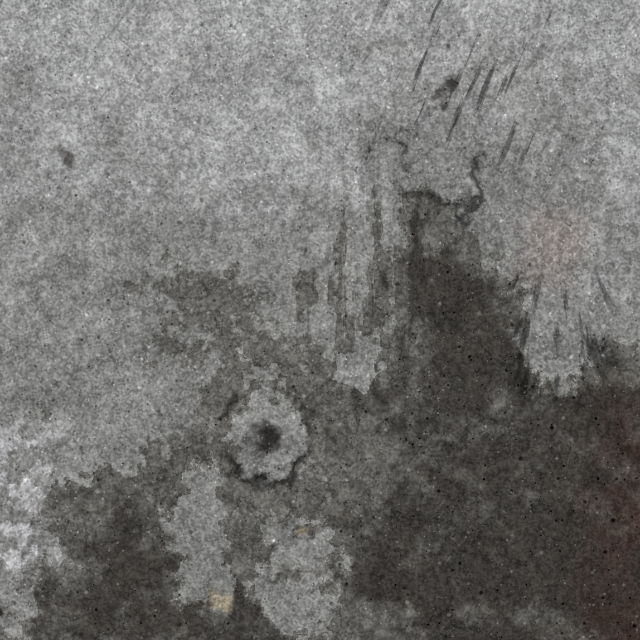
This texture is drawn by a Shadertoy shader. Its source:

```glsl
const vec3 PALE = vec3(0.620, 0.622, 0.622);
const vec3 MID = vec3(0.500, 0.500, 0.494);
const vec3 DAMP = vec3(0.395, 0.390, 0.375);
const vec3 DARK = vec3(0.232, 0.222, 0.210);
const vec3 LIME = vec3(0.72, 0.72, 0.73);
const vec3 RUST = vec3(0.24, 0.17, 0.145);
const vec3 BLUSH = vec3(0.62, 0.57, 0.55);
const vec3 CREAM = vec3(0.68, 0.62, 0.50);
const float GRAIN = 0.31;
const float MOTTLE = 0.15;
const float RIM_DEPTH = 0.5;
const float EDGE_DEPTH = 0.12;
const float VEIN_DEPTH = 0.20;
const float SPECK_SHARE = 0.07;
const int STAIN_COUNT = 7;
const int PATCH_COUNT = 9;
const int RIMMED_COUNT = 2;

// Centre and radii of damp stains, with their strengths
const vec4 STAINS[STAIN_COUNT] = vec4[](
    vec4(0.85, 0.15, 0.27, 0.28), vec4(0.74, 0.47, 0.12, 0.15),
    vec4(0.68, 0.63, 0.07, 0.10), vec4(0.20, 0.13, 0.13, 0.18),
    vec4(0.99, 0.38, 0.11, 0.09), vec4(0.31, 0.56, 0.11, 0.10),
    vec4(0.47, 0.42, 0.15, 0.18));
const float STRENGTHS[STAIN_COUNT] = float[](0.52, 0.55, 0.42, 0.42, 0.45, 0.36, 0.22);

// Centre and radii of dry patches; the first ones have a dark rim
const vec4 PATCHES[PATCH_COUNT] = vec4[](
    vec4(0.42, 0.34, 0.065, 0.085), vec4(0.69, 0.76, 0.06, 0.075),
    vec4(0.32, 0.16, 0.045, 0.13), vec4(0.88, 0.48, 0.065, 0.10),
    vec4(0.15, 0.34, 0.09, 0.07), vec4(0.02, 0.19, 0.07, 0.19),
    vec4(0.47, 0.09, 0.06, 0.10), vec4(0.57, 0.43, 0.025, 0.06),
    vec4(0.83, 0.68, 0.09, 0.09));

float hash(vec2 p) {
    vec3 q = fract(vec3(p.xyx) * 0.1031);
    q += dot(q, q.yzx + 33.33);
    return fract((q.x + q.y) * q.z);
}

float noise(vec2 p) {
    vec2 i = floor(p), f = fract(p);
    f = f * f * (3.0 - 2.0 * f);
    return mix(mix(hash(i), hash(i + vec2(1, 0)), f.x),
               mix(hash(i + vec2(0, 1)), hash(i + 1.0), f.x), f.y) * 2.0 - 1.0;
}

float fbm(vec2 p) {
    float sum = 0.0, amp = 0.5;
    for (int i = 0; i < 5; i++) {
        sum += amp * noise(p);
        p = mat2(1.6, 1.2, -1.2, 1.6) * p + 17.3;
        amp *= 0.5;
    }
    return sum;
}

float window(float lo, float hi, float soft, float x) {
    return smoothstep(lo - soft, lo + soft, x) * (1.0 - smoothstep(hi - soft, hi + soft, x));
}

float spot(vec2 p, vec2 centre, float radius) {
    return 1.0 - smoothstep(0.3 * radius, radius, length(p - centre));
}

// Signed specks: pale grit above zero, dark pits below
float specks(vec2 p) {
    float sum = 0.0;
    for (int i = 0; i < 3; i++) {
        vec2 g = p * (62.0 + 35.0 * float(i)) + 50.0 * float(i);
        vec2 cell = floor(g);
        vec2 centre = 0.35 + 0.3 * vec2(hash(cell + 3.1), hash(cell + 7.7));
        float kind = hash(cell + 11.9);
        float size = 0.12 + 0.2 * hash(cell + 23.3);
        float present = step(kind, SPECK_SHARE);
        sum += present * spot(fract(g), centre, size) * (kind < 0.5 * SPECK_SHARE ? 1.0 : -1.0);
    }
    return sum;
}

void mainImage(out vec4 fragColor, in vec2 fragCoord) {
    vec2 p = fragCoord / iResolution.xy;
    vec2 warped = p + 0.04 * vec2(fbm(p * 9.0), fbm(p * 9.0 + 40.0))
                    + 0.026 * vec2(fbm(p * 34.0 + 9.0), fbm(p * 34.0 + 70.0));
    float fine = fbm(p * 70.0 + 61.0);

    // Dampness: vertical ramp, stains and irregular seepage
    float damp = 0.13 - 0.74 * p.y + 0.24 * fbm(p * 8.0 + 5.0) + 0.24 * fbm(p * 27.0) + 0.19 * fine;
    for (int i = 0; i < STAIN_COUNT; i++) {
        vec2 q = (warped - STAINS[i].xy) / STAINS[i].zw;
        damp += STRENGTHS[i] * exp(-dot(q, q));
    }

    // Vertical drag marks
    float band = window(0.48, 0.68, 0.04, p.x) * window(0.42, 0.84, 0.10, p.y);
    float drag = fbm(vec2(p.x * 60.0 + 0.4 * fbm(p * 12.0), p.y * 5.0));
    damp += band * (0.12 + 0.55 * drag);

    // Dry patches and their rims
    float rim = 0.0;
    for (int i = 0; i < PATCH_COUNT; i++) {
        float r = length((warped - PATCHES[i].xy) / PATCHES[i].zw);
        float dry = 1.0 - smoothstep(0.82, 1.12, r + 0.45 * fbm(p * 24.0 + 3.0) + 0.4 * fine);
        damp = mix(damp, -0.2 + 0.25 * fbm(p * 20.0) + 0.15 * fine, 0.85 * dry);
        if (i < RIMMED_COUNT) {
            float ring = (r - 1.12 + 0.25 * fine) / 0.13;
            rim += exp(-ring * ring) * smoothstep(-0.3, 0.25, fbm(p * 22.0) - 1.5 * (p.y - PATCHES[i].y));
        }
    }

    // Tone from dry to soaked, with darker tide lines
    vec3 color = mix(PALE, MID, smoothstep(-0.62, -0.12, damp));
    color = mix(color, DAMP, smoothstep(-0.08, 0.05, damp));
    color = mix(color, DARK, smoothstep(0.06, 0.48, damp));
    float tide = (damp - 0.03) / 0.04;
    color *= 1.0 - EDGE_DEPTH * exp(-tide * tide);
    color *= 1.0 - RIM_DEPTH * min(rim, 1.0);

    // Fine crackle where the surface is damp
    float vein = 1.0 - smoothstep(0.0, 0.09, abs(fbm(p * 42.0 + 90.0)));
    color *= 1.0 - VEIN_DEPTH * (vein - 0.25) * smoothstep(-0.3, 0.05, damp);

    // Slanted scratches near the top, fan lines in the right patch, thin scrapes
    vec2 slant = vec2(p.x - 0.4 * p.y, p.y);
    float scratch = smoothstep(0.22, 0.5, fbm(vec2(slant.x * 70.0, slant.y * 8.0)));
    scratch *= window(0.60, 0.88, 0.05, p.x) * smoothstep(0.70, 0.80, p.y);
    vec2 fan = p - vec2(0.87, 0.64);
    float line = smoothstep(0.05, 0.3, fbm(vec2(fan.x / max(0.08 - fan.y, 0.02) * 12.0, p.y * 9.0)));
    line *= window(0.80, 0.95, 0.02, p.x) * window(0.38, 0.57, 0.02, p.y);
    color *= 1.0 - 0.45 * max(scratch, line);
    float scrape = smoothstep(0.3, 0.55, fbm(vec2(p.x * 130.0 + 7.0, p.y * 4.0)));
    color += 0.08 * scrape * band;

    // Lime bloom, rust, blush and cream stains
    float lime = (1.0 - smoothstep(0.05, 0.11, warped.x)) * window(0.10, 0.35, 0.04, warped.y);
    color = mix(color, LIME, 0.8 * lime * smoothstep(-0.05, 0.2, fbm(p * 52.0 + 8.0)));
    float rust = smoothstep(0.86, 1.0, warped.x) * (1.0 - smoothstep(0.28, 0.45, p.y));
    color = mix(color, RUST, rust * (0.4 + 0.6 * fbm(p * 30.0)));
    color = mix(color, BLUSH, 0.5 * spot(warped, vec2(0.87, 0.62), 0.09));
    color = mix(color, CREAM, 0.6 * spot(warped, vec2(0.345, 0.05), 0.03));
    color = mix(color, CREAM, 0.6 * spot(warped, vec2(0.475, 0.18), 0.014));

    // Pitted holes
    color = mix(color, 0.65 * DARK, 0.9 * spot(warped, vec2(0.413, 0.33), 0.03));
    color = mix(color, DARK, 0.6 * spot(warped, vec2(0.115, 0.74), 0.022));
    color = mix(color, DARK, 0.8 * spot(warped, vec2(0.695, 0.855), 0.025));

    // Mottling, brushed lines, grit and fine grain
    float brushed = noise(p * vec2(22.0, 190.0)) * smoothstep(0.3, 0.8, p.y);
    float grain = 0.5 * noise(mat2(0.8, 0.6, -0.6, 0.8) * p * 330.0) + 0.6 * fbm(p * 120.0);
    color *= 1.0 + MOTTLE * fbm(p * 24.0 + 31.0) + 0.03 * brushed + GRAIN * grain;
    color += 0.02 * grain + 0.16 * specks(p);
    fragColor = vec4(clamp(color, 0.0, 1.0), 1.0);
}
```
